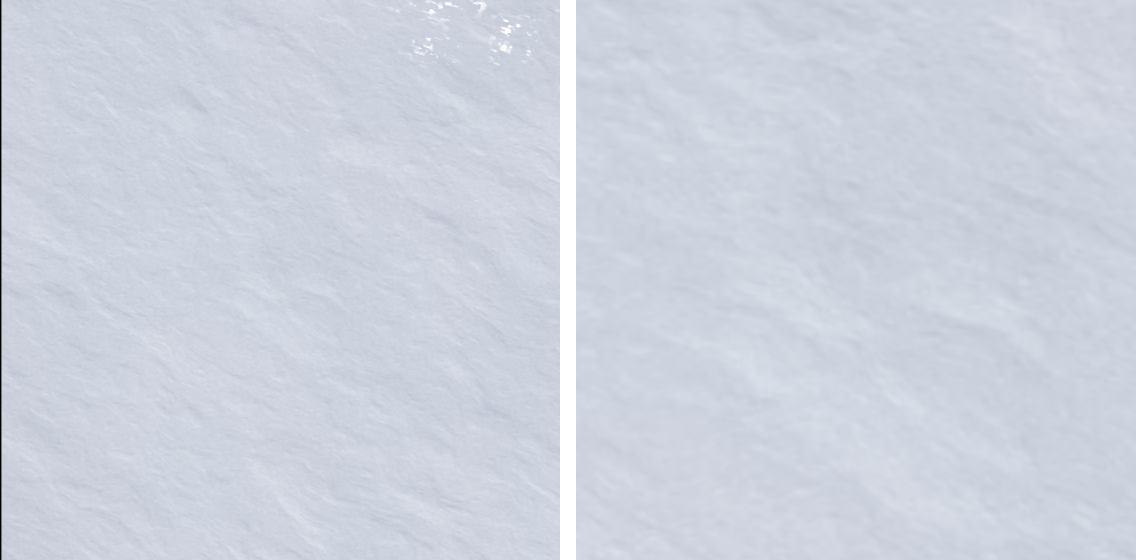
Left: the whole. Right: its middle third, enlarged.
Reproduce this texture procedurally as a Shadertoy shader.

```glsl
const vec3 SNOW = vec3(0.795, 0.817, 0.864);
const vec3 WARM_TINT = vec3(0.007, -0.001, 0.003);
const vec2 DRIFT_DIR = vec2(0.80, -0.60);    // direction the ridges run
const vec2 LIGHT_DIR = vec2(0.50, 0.866);
const vec2 DRIFT_SCALE = vec2(5.0, 8.5);     // cells along and across the ridges
const int OCTAVES = 6;
const float GAIN = 0.49;
const float FIRST_OCTAVE = 0.70;             // weight of the broadest drifts
const float OCTAVE_TURN = 0.08;              // finer ripples lie flatter
const float CREASE = 0.36;
const float CREASE_SOFTNESS = 0.006;
const float WARP = 0.020;
const float FINE_WARP = 0.009;
const float SLOPE_STEP = 0.0014;
const float RELIEF = 0.0145;
const float BROAD_TONE = 0.036;
const float GRAIN = 0.018;
const vec2 GLINT_CENTER = vec2(0.85, 0.945);
const vec2 GLINT_RADIUS = vec2(0.20, 0.075);
const vec2 GLINT_SCALE = vec2(85.0, 140.0);
const float EDGE_WIDTH = 0.0025;

float hash(ivec2 cell) {
    uvec2 q = uvec2(cell) * uvec2(1597334673u, 3812015801u);
    uint h = (q.x ^ q.y) * 1597334673u;
    h = (h ^ (h >> 15)) * 2246822519u;
    h ^= h >> 13;
    return float(h >> 8) / 16777216.0;
}

float noise(vec2 p) {
    ivec2 i = ivec2(floor(p));
    vec2 f = fract(p);
    f = f * f * f * (f * (f * 6.0 - 15.0) + 10.0);
    float low = mix(hash(i), hash(i + ivec2(1, 0)), f.x);
    float high = mix(hash(i + ivec2(0, 1)), hash(i + ivec2(1, 1)), f.x);
    return mix(low, high, f.y);
}

vec2 rotate(vec2 p, float angle) {
    float c = cos(angle), s = sin(angle);
    return vec2(c * p.x - s * p.y, s * p.x + c * p.y);
}

vec2 noisePair(vec2 p) {
    return vec2(noise(p), noise(p + 31.7)) - 0.5;
}

// Wind-packed drifts: warped octaves blended with narrow creases
float snowHeight(vec2 p) {
    p += WARP * noisePair(p * 9.0) + FINE_WARP * noisePair(p * 31.0 + 7.0);
    vec2 q = vec2(dot(p, DRIFT_DIR), dot(p, vec2(-DRIFT_DIR.y, DRIFT_DIR.x)));
    vec2 scale = DRIFT_SCALE;
    float amplitude = 1.0 / DRIFT_SCALE.y;
    float height = 0.0;
    for (int i = 0; i < OCTAVES; i++) {
        float n = noise(q * scale + 17.3 * float(i + 1));
        float signedNoise = 2.0 * n - 1.0;
        float crest = 1.0 - sqrt(signedNoise * signedNoise + CREASE_SOFTNESS);
        float weight = i == 0 ? FIRST_OCTAVE : 1.0;
        height += weight * amplitude * mix(n, crest, CREASE);
        amplitude *= GAIN;
        scale *= vec2(2.07, 1.98);
        q = rotate(q, -OCTAVE_TURN);
    }
    return height;
}

// Clusters of small sunlit crystals
float glints(vec2 p) {
    float area = 1.0 - smoothstep(0.6, 1.1, length((p - GLINT_CENTER) / GLINT_RADIUS));
    float cluster = smoothstep(0.40, 0.62, noise(p * vec2(13.0, 20.0) + 5.0));
    vec2 q = rotate(p, 0.35) * GLINT_SCALE;
    float spark = smoothstep(0.55, 0.85, noise(q) * 0.65 + noise(q * 2.1 + 9.0) * 0.35);
    return area * cluster * spark;
}

void mainImage(out vec4 fragColor, in vec2 fragCoord) {
    vec2 uv = fragCoord / iResolution.xy;

    // Relief lit from the upper right
    vec2 offset = LIGHT_DIR * SLOPE_STEP;
    float slope = (snowHeight(uv - offset) - snowHeight(uv + offset)) / (2.0 * SLOPE_STEP);
    float shade = RELIEF * clamp(slope, -3.6, 2.8);

    // Broad tone and fine grain
    shade += BROAD_TONE * (noise(uv * 3.0 + 4.0) - 0.5);
    shade += GRAIN * (noise(uv * vec2(210.0, 250.0)) - 0.5);
    vec3 color = SNOW + shade * vec3(1.05, 1.0, 0.85);
    color += WARM_TINT * (2.0 * noise(uv * 6.0 + 50.0) - 1.0);

    color = mix(color, vec3(1.0), glints(uv));

    // Dark left edge
    float pixel = 1.0 / iResolution.x;
    color *= smoothstep(EDGE_WIDTH - pixel, EDGE_WIDTH + pixel, uv.x);

    fragColor = vec4(clamp(color, 0.0, 1.0), 1.0);
}
```
